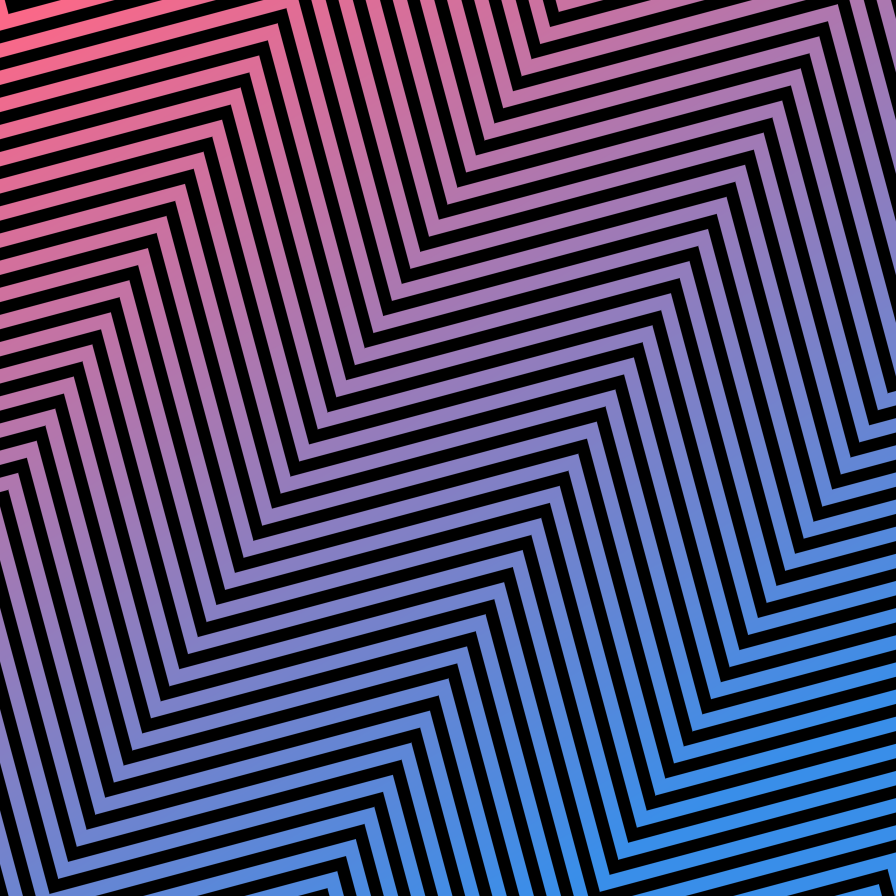
This pattern is drawn by a Shadertoy shader. Its source:

```glsl
#define TILT 0.5235988          // zigzag axis, radians below horizontal
#define ZIGZAG_PERIOD 0.5307    // peak to peak along the axis
#define PEAK_OFFSET 0.2814      // first peak along the axis
#define STRIPE_PERIOD 0.04138   // stripe spacing along the corner lines
#define STRIPE_FILL 0.53        // coloured share of each period
#define STRIPE_OFFSET -0.0027
#define GRADIENT_LENGTH 1.17
#define WARM vec3(1.0, 0.405, 0.525)
#define COOL vec3(0.225, 0.557, 0.915)

// Distance along the axis to the nearest peak
float peakDistance(float along) {
    float phase = (along - PEAK_OFFSET) / ZIGZAG_PERIOD;
    return abs(phase - round(phase)) * ZIGZAG_PERIOD;
}

// Signed distance to the edge of the nearest stripe, negative inside
float stripeDistance(float height) {
    float phase = (height - STRIPE_OFFSET) / STRIPE_PERIOD;
    float fromCentre = abs(phase - round(phase));
    return (fromCentre - 0.5 * STRIPE_FILL) * STRIPE_PERIOD * sqrt(0.5);
}

void mainImage(out vec4 fragColor, in vec2 fragCoord) {
    // Position measured right and down from the upper left corner
    float pixel = 1.0 / iResolution.y;
    vec2 p = vec2(fragCoord.x, iResolution.y - fragCoord.y) * pixel;

    // Tilted frame; 45 degree folds give right-angled corners
    vec2 axis = vec2(cos(TILT), sin(TILT));
    float along = dot(p, axis);
    float across = dot(p, vec2(axis.y, -axis.x));
    float d = stripeDistance(across + peakDistance(along));
    float coverage = smoothstep(0.7 * pixel, -0.7 * pixel, d);

    // Diagonal colour blend over black
    float blend = clamp(dot(p, axis.yx) / GRADIENT_LENGTH, 0.0, 1.0);
    fragColor = vec4(mix(WARM, COOL, blend) * coverage, 1.0);
}
```
